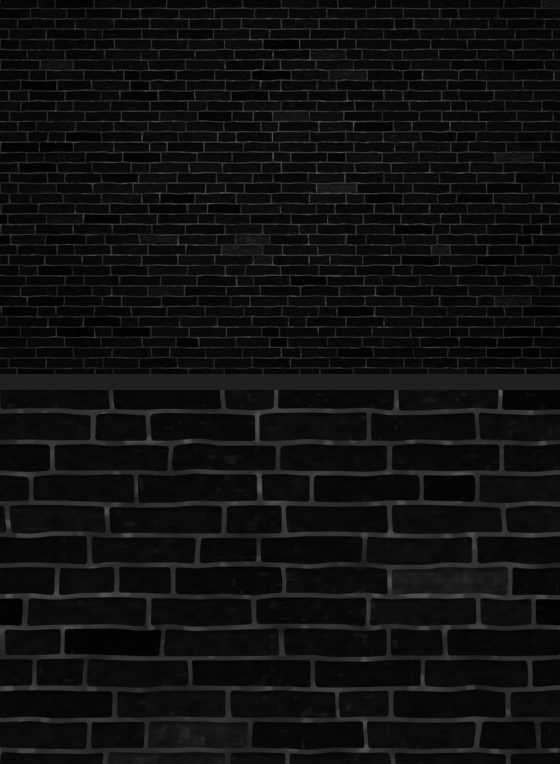
Top: the whole. Bottom: its middle third, enlarged.
Give the GLSL for this texture, as a WebGL 1 fragment shader.

```glsl
precision highp float;
// Near-black brick wall: long bricks with scattered half bricks and thin worn grey mortar.

uniform vec2 u_resolution;

#define ROWS 36.4          // courses over the canvas height
#define ROW_SHIFT 0.43     // part of a course hidden below the canvas
#define HALF_BRICK 1.82    // half brick length, in course heights
#define BLOCK 9.0          // half brick lengths per run: four long bricks and one half
#define JOINT 0.15         // mortar width, in course heights
#define CORNER 0.10        // corner radius of a brick
#define WOBBLE 0.11        // unevenness of the edges
#define BRICK_COLOR vec3(0.036)
#define MORTAR_COLOR vec3(0.185)
#define PALE_SHARE 0.018   // share of lighter bricks
#define DARK_SHARE 0.09    // share of almost black bricks

float hash(vec2 p) {
  vec3 q = fract(vec3(p.xyx) * 0.1031);
  q += dot(q, q.yzx + 33.33);
  return fract((q.x + q.y) * q.z);
}

float noise(vec2 p) {
  vec2 cell = floor(p);
  vec2 f = fract(p);
  f = f * f * (3.0 - 2.0 * f);
  float low = mix(hash(cell), hash(cell + vec2(1.0, 0.0)), f.x);
  float high = mix(hash(cell + vec2(0.0, 1.0)), hash(cell + 1.0), f.x);
  return mix(low, high, f.y);
}

float fbm(vec2 p) {
  float sum = 0.0;
  float weight = 0.5;
  for (int i = 0; i < 3; i++) {
    sum += weight * noise(p);
    p = p * 2.07 + 17.3;
    weight *= 0.5;
  }
  return sum / 0.875;
}

float roundedBox(vec2 p, vec2 halfSize, float radius) {
  vec2 q = abs(p) - halfSize + radius;
  return length(max(q, 0.0)) + min(max(q.x, q.y), 0.0) - radius;
}

// Gives the start (x) and length (y) of the brick at x, in half brick lengths.
vec2 brickSpan(float x, float row) {
  float block = floor(x / BLOCK);
  float local = x - block * BLOCK;
  float header = 2.0 * floor(hash(vec2(block + 50.0, row + 9.0)) * 5.0);
  vec2 span = vec2(header, 1.0);
  if (local < header) span = vec2(2.0 * floor(local * 0.5), 2.0);
  else if (local >= header + 1.0) span = vec2(2.0 * floor((local - 1.0) * 0.5) + 1.0, 2.0);
  return span + vec2(block * BLOCK, 0.0);
}

void main() {
  vec2 uv = gl_FragCoord.xy / u_resolution;
  vec2 wall = gl_FragCoord.xy / u_resolution.y * ROWS + vec2(0.0, ROW_SHIFT);
  float pixel = ROWS / u_resolution.y;

  // Uneven hand-laid edges
  vec2 p = wall + WOBBLE * (vec2(noise(wall * 1.3), noise(wall * 1.1 + 40.0)) - 0.5);
  float row = floor(p.y);

  // Courses alternate by a quarter brick, with a random whole shift
  float x = p.x / HALF_BRICK + 0.5 * mod(row, 2.0) + floor(hash(vec2(row, 3.0)) * 18.0);
  x += 0.28 * (noise(vec2(x * 0.6, row * 7.0)) - 0.5);
  vec2 span = brickSpan(x, row);
  vec2 fromCenter = vec2((x - span.x - 0.5 * span.y) * HALF_BRICK, fract(p.y) - 0.5);
  vec2 halfSize = vec2(span.y * HALF_BRICK, 1.0) * 0.5 - 0.5 * JOINT;
  float d = roundedBox(fromCenter, halfSize, CORNER);
  float softness = max(0.7 * pixel, 0.03);
  float mortarMask = smoothstep(-softness, softness, d);

  // Brick faces: individual tone, grain, soft stains
  vec2 id = vec2(span.x + 60.0, row + 20.0);
  float kind = hash(id);
  float tone = mix(0.7, 1.3, hash(id + 31.7));
  tone *= mix(1.0, 0.35, step(kind, DARK_SHARE));
  tone *= mix(1.0, 2.1, step(1.0 - PALE_SHARE, kind));
  float grain = fbm(wall * vec2(3.0, 5.0) + id * 2.3);
  vec3 brick = BRICK_COLOR * tone * (0.55 + 0.9 * grain);

  // Chips on the faces and a shadow under the upper joint
  float chip = smoothstep(0.80, 0.92, noise(wall * vec2(4.0, 5.5) + 90.0));
  brick += 0.045 * chip * noise(wall * 0.7 + 12.0);
  brick *= 1.0 - 0.35 * smoothstep(0.22, 0.42, fromCenter.y);

  // Mortar: worn stretches and pale crumbs
  float wear = fbm(wall * vec2(0.8, 1.2) + 7.0);
  float crumbs = smoothstep(0.62, 0.95, noise(wall * 2.6 + 55.0));
  vec3 mortar = MORTAR_COLOR * (0.45 + 0.95 * wear + 0.55 * crumbs);

  // Light falls off towards the borders
  vec2 away = (uv - vec2(0.5, 0.55)) * vec2(1.7, 1.6);
  float light = mix(1.06, 0.66, smoothstep(0.15, 1.25, length(away)));
  gl_FragColor = vec4(mix(brick, mortar, mortarMask) * light, 1.0);
}
```
